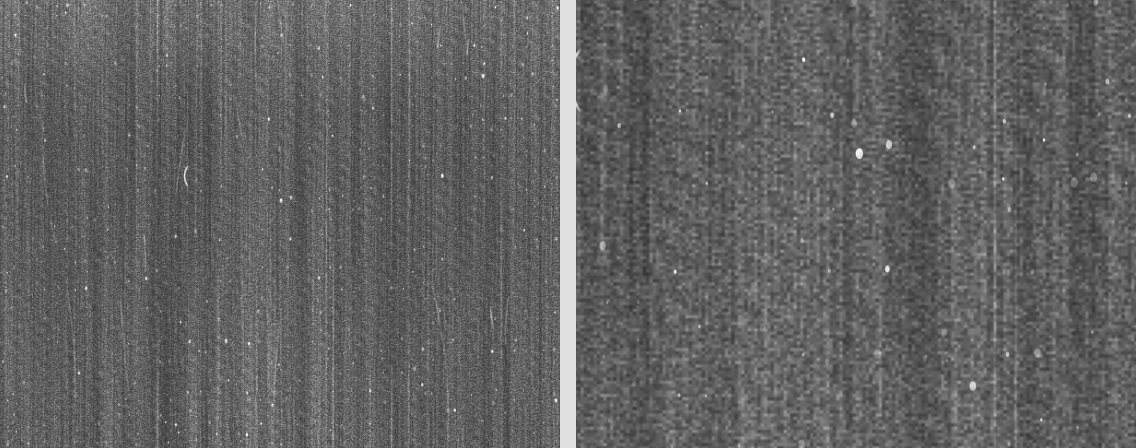
Left: the whole. Right: its middle third, enlarged.
Reproduce this texture procedurally as a WebGL 2 fragment shader.

```glsl
#version 300 es
precision highp float;
// Worn grey sheet with vertical brushing, fine grain, dust and scratches.
// Stretched value noise makes the streaks; hashed cells and short loops
// scatter the lines, specks and bowed scratches.

#define BASE_GREY 0.367
#define GRAIN_AMOUNT 0.45
#define GRAIN_DENSITY 410.0
#define STREAK_AMOUNT 1.0
#define LINE_DENSITY 38.0
#define LINE_AMOUNT 0.34
#define SPECK_DENSITY 44.0
#define SPECK_SHARE 0.30
#define SPECK_AMOUNT 0.30
#define SCRATCH_COUNT 16
#define SCRATCH_WIDTH 0.0012
#define TOP_GLOW 0.13

uniform vec2 u_resolution;
out vec4 fragColor;

float hash(vec2 p) {
    return fract(sin(dot(p, vec2(127.1, 311.7))) * 43758.55);
}

float valueNoise(vec2 p) {
    vec2 cell = floor(p);
    vec2 f = fract(p);
    f = f * f * (3.0 - 2.0 * f);
    float low = mix(hash(cell), hash(cell + vec2(1.0, 0.0)), f.x);
    float high = mix(hash(cell + vec2(0.0, 1.0)), hash(cell + 1.0), f.x);
    return mix(low, high, f.y);
}

// Signed vertical streaks, finest to broadest
float streaks(vec2 p) {
    float sum = 0.22 * (valueNoise(vec2(p.x * GRAIN_DENSITY + 0.3, p.y * 4.0)) - 0.5);
    sum += 0.22 * (valueNoise(vec2(p.x * 160.0 + 31.0, p.y * 1.6)) - 0.5);
    sum += 0.16 * (valueNoise(vec2(p.x * 47.0 + 73.0, p.y * 0.9)) - 0.5);
    sum += 0.13 * (valueNoise(vec2(p.x * 11.0 + 17.0, p.y * 0.7)) - 0.5);
    return sum;
}

// Thin bright lines that fade in and out along their length
float brightLines(vec2 p, float pixel) {
    float x = p.x * LINE_DENSITY;
    float id = floor(x);
    float centre = 0.2 + 0.6 * hash(vec2(id, 5.0));
    float d = abs(fract(x) - centre) / LINE_DENSITY;
    float strength = pow(hash(vec2(id, 9.0)), 2.0);
    float fade = smoothstep(0.15, 0.85, valueNoise(vec2(id * 3.0, p.y * 3.0)));
    return strength * fade * (1.0 - smoothstep(0.0, 0.0012 + pixel, d));
}

// Scattered dust, slightly taller than wide and gathered in patches
float specks(vec2 p, float pixel) {
    vec2 cell = floor(p * SPECK_DENSITY);
    float patchiness = 0.4 + 1.2 * valueNoise(p * vec2(9.0, 4.0) + 40.0);
    float present = step(hash(cell + 3.0), SPECK_SHARE * patchiness);
    vec2 centre = 0.2 + 0.6 * vec2(hash(cell + 11.0), hash(cell + 23.0));
    vec2 offset = (fract(p * SPECK_DENSITY) - centre) / SPECK_DENSITY;
    float size = hash(cell + 37.0);
    float radius = mix(0.0006, 0.0026, size * size * size);
    float d = length(offset * vec2(1.0, 0.7));
    float dotMask = 1.0 - smoothstep(radius - 0.5 * pixel, radius + pixel, d);
    return present * dotMask * mix(0.5, 2.0, pow(hash(cell + 51.0), 3.0));
}

// Upright stroke from a start point, with sideways lean and bow
float scratch(vec2 p, vec2 start, float len, float lean, float bow, float pixel) {
    float t = (p.y - start.y) / len;
    float x = start.x + lean * t + bow * 4.0 * t * (1.0 - t);
    float slope = (lean + bow * 4.0 * (1.0 - 2.0 * t)) / len;
    float d = abs(p.x - x) / sqrt(1.0 + slope * slope);
    float ends = smoothstep(0.0, 0.12, t) * (1.0 - smoothstep(0.88, 1.0, t));
    return ends * (1.0 - smoothstep(0.0, SCRATCH_WIDTH + pixel, d));
}

float scratches(vec2 p, float aspect, float pixel) {
    float sum = 0.0;
    for (int i = 0; i < SCRATCH_COUNT; i++) {
        float id = float(i);
        vec2 start = vec2(hash(vec2(id, 61.0)) * aspect, hash(vec2(id, 67.0)) * 0.95);
        float h = hash(vec2(id, 71.0));
        float len = mix(0.04, 0.36, h * h);
        float lean = (hash(vec2(id, 79.0)) - 0.5) * 0.36 * len;
        float bow = (hash(vec2(id, 83.0)) - 0.5) * 0.07 * len;
        float wear = 0.4 + 0.8 * valueNoise(vec2(id * 7.0, p.y * 60.0));
        sum += mix(0.42, 0.22, h) * wear * scratch(p, start, len, lean, bow, pixel);
    }
    // One bright bowed fibre
    sum += 0.85 * scratch(p, vec2(0.421, 0.582), 0.05, 0.0, -0.009, pixel);
    return sum;
}

void main() {
    vec2 p = gl_FragCoord.xy / u_resolution.y;
    float aspect = u_resolution.x / u_resolution.y;
    float pixel = 1.0 / u_resolution.y;

    // Broad light and dark bands, lighter upper edge
    float tone = 0.055 * cos((p.x - 0.62) * 9.0);
    tone += TOP_GLOW * smoothstep(0.72, 1.0, p.y);
    tone += 0.03 * cos((p.y - 0.1) * 6.0);

    // Two noise layers give a bell-shaped grain
    vec2 g = p * GRAIN_DENSITY + 0.3;
    float grain = valueNoise(g) + valueNoise(g + vec2(517.0, 233.0)) - 1.0;

    float level = tone + GRAIN_AMOUNT * grain + STREAK_AMOUNT * streaks(p);
    level += LINE_AMOUNT * brightLines(p, pixel);
    float grey = BASE_GREY * exp(level);
    grey += SPECK_AMOUNT * specks(p, pixel) + 0.6 * scratches(p, aspect, pixel);
    fragColor = vec4(vec3(clamp(grey, 0.0, 0.95)), 1.0);
}
```
